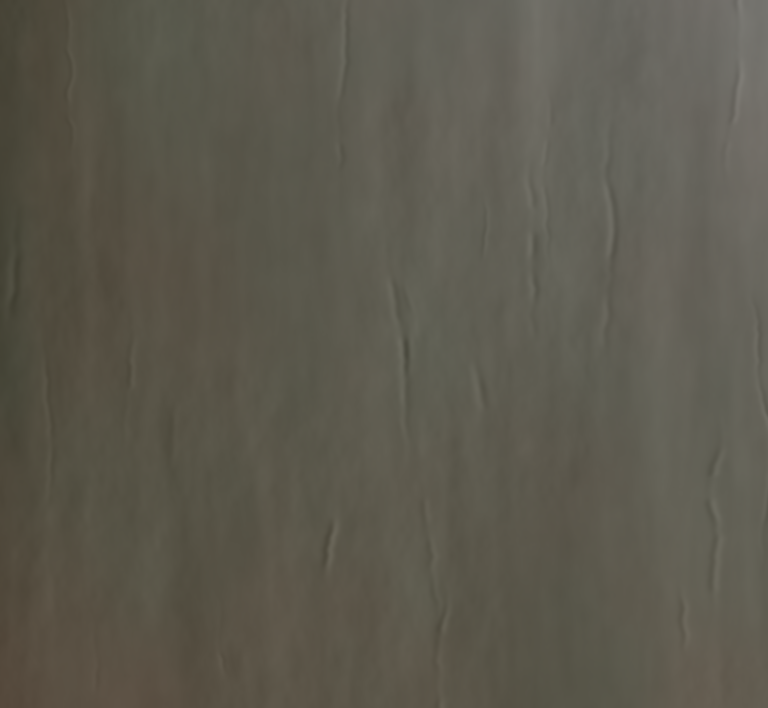
This texture is drawn by a Shadertoy shader. Its source:

```glsl
float hash(vec2 p) {
    return fract(sin(dot(p, vec2(127.1, 311.7))) * 43758.5453);
}

float noise(vec2 p) {
    vec2 cell = floor(p);
    vec2 f = fract(p);
    f = f * f * (3.0 - 2.0 * f);
    float low = mix(hash(cell), hash(cell + vec2(1.0, 0.0)), f.x);
    float high = mix(hash(cell + vec2(0.0, 1.0)), hash(cell + 1.0), f.x);
    return mix(low, high, f.y);
}

// Layered noise centred on zero
float fbm(vec2 p) {
    float sum = 0.0;
    float amplitude = 0.5;
    for (int i = 0; i < 4; i++) {
        sum += amplitude * (noise(p) - 0.5);
        p = p * 2.03 + 17.3;
        amplitude *= 0.5;
    }
    return sum;
}

// Side-lit relief of a noise surface
float emboss(vec2 p, vec2 frequency, float stepSize) {
    vec2 offset = vec2(stepSize, -0.4 * stepSize);
    return fbm((p + offset) * frequency) - fbm((p - offset) * frequency);
}

// One thin vertical fold: dark on one side, lit on the other
float crease(vec2 p, vec2 centre, float halfLength, float lean, float width) {
    vec2 q = p - centre;
    float wander = 0.03 * fbm(vec2(centre.x * 40.0, p.y * 13.0));
    float d = (q.x - lean * q.y - wander) / width;
    float taper = 1.0 - smoothstep(0.3, 1.0, abs(q.y) / halfLength);
    float broken = smoothstep(0.25, 0.65, noise(vec2(centre.x * 70.0, p.y * 32.0)));
    return d * exp(-d * d) * taper * mix(0.2, 1.0, broken);
}

// Folds gather toward the right-hand side
float creases(vec2 p, float aspect) {
    float sum = 0.0;
    for (int i = 0; i < 24; i++) {
        float id = float(i);
        float across = 1.0 - pow(hash(vec2(id, 1.7)), 1.5);
        vec2 centre = vec2(across * aspect, hash(vec2(id, 4.2)));
        float halfLength = mix(0.05, 0.22, hash(vec2(id, 7.9)));
        float lean = mix(-0.12, 0.08, hash(vec2(id, 2.6)));
        float width = mix(0.0035, 0.0075, hash(vec2(id, 9.1)));
        float strength = mix(0.25, 1.0, hash(vec2(id, 5.3)));
        float side = hash(vec2(id, 3.8)) < 0.5 ? -1.0 : 1.0;
        sum += side * strength * crease(p, centre, halfLength, lean, width);
    }
    return sum;
}

// Brown at lower left, cool grey light gathered at upper right
vec3 baseColour(vec2 uv) {
    vec3 brown = vec3(0.340, 0.310, 0.257);
    vec3 olive = vec3(0.328, 0.313, 0.258);
    vec3 taupe = vec3(0.374, 0.360, 0.312);
    vec3 coolGrey = vec3(0.450, 0.450, 0.430);
    float rise = uv.y * mix(0.7, 1.0, uv.y);
    return mix(mix(brown, taupe, uv.x), mix(olive, coolGrey, uv.x), rise);
}

void mainImage(out vec4 fragColor, in vec2 fragCoord) {
    vec2 uv = fragCoord / iResolution.xy;
    vec2 p = fragCoord / iResolution.y;
    float aspect = iResolution.x / iResolution.y;
    vec2 warped = p + vec2(0.03 * fbm(p * vec2(5.0, 4.0)), 0.0);

    // Broad and narrow vertical streaks
    vec3 colour = baseColour(uv);
    float streaks = 0.075 * fbm(warped * vec2(8.0, 1.1) + 3.1);
    streaks += 0.045 * fbm(warped * vec2(22.0, 3.0) + 8.4);
    colour += streaks;

    // Reddish and greenish stains
    float stain = fbm(p * vec2(5.0, 3.2) + 21.0);
    colour += vec3(0.030, -0.020, -0.014) * stain;

    // Soft ridges, small bumps and sharp folds
    float bumpMask = smoothstep(0.35, 0.75, noise(p * vec2(9.0, 5.0) + 5.0));
    float relief = 0.055 * emboss(warped, vec2(14.0, 2.4), 0.006);
    relief += 0.060 * bumpMask * emboss(p, vec2(24.0, 13.0), 0.004);
    relief += 0.125 * creases(p, aspect);
    colour += relief;

    // Dark, ragged band along the left edge, fading downward
    float edge = 0.042 + 0.035 * fbm(p * vec2(14.0, 12.0));
    float band = 1.0 - smoothstep(edge - 0.025, edge + 0.02, uv.x);
    colour -= vec3(0.050, 0.038, 0.036) * band * smoothstep(0.0, 0.6, uv.y);

    // Faint mottling
    colour += 0.020 * fbm(p * vec2(42.0, 30.0));
    fragColor = vec4(clamp(colour, 0.0, 1.0), 1.0);
}
```
